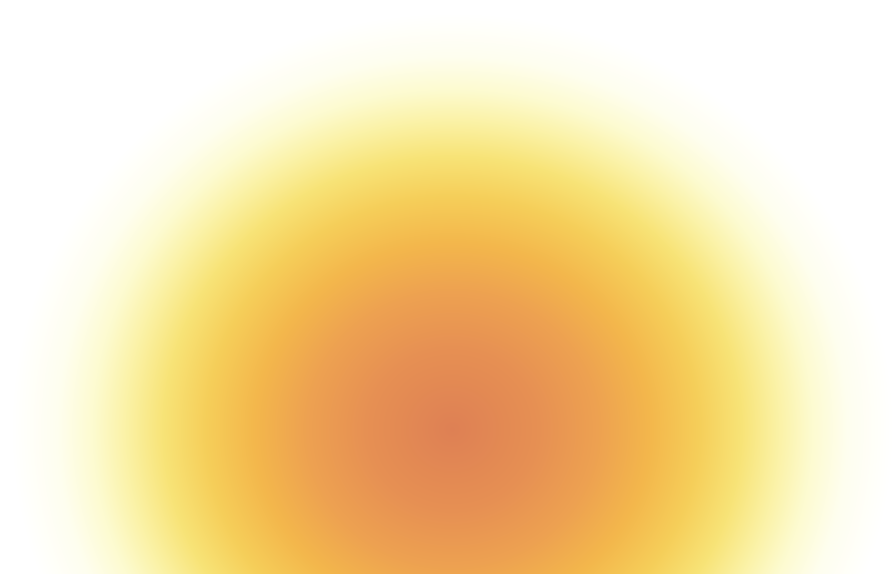
Reproduce this background procedurally as a WebGL 1 fragment shader.

```glsl
precision highp float;

uniform vec2 u_resolution;

// Placement, in canvas heights except for the relative centre
const vec2 GLOW_CENTER = vec2(0.505, 0.252);
const float GLOW_STRETCH = 1.06;

// Colours from the core outward
const vec3 CORE = vec3(0.870, 0.502, 0.329);
const vec3 TERRACOTTA = vec3(0.902, 0.563, 0.326);
const vec3 APRICOT = vec3(0.930, 0.632, 0.316);
const vec3 AMBER = vec3(0.953, 0.716, 0.296);
const vec3 GOLD = vec3(0.962, 0.808, 0.350);
const vec3 YELLOW = vec3(0.970, 0.890, 0.465);
const vec3 LEMON = vec3(0.982, 0.946, 0.645);
const vec3 CREAM = vec3(0.990, 0.982, 0.812);
const vec3 IVORY = vec3(0.997, 0.996, 0.937);
const vec3 WHITE = vec3(1.0);

// Blends the next colour in between two radii
vec3 addStop(vec3 color, vec3 next, float start, float end, float radius) {
  return mix(color, next, clamp((radius - start) / (end - start), 0.0, 1.0));
}

vec3 glowColor(float radius) {
  vec3 color = addStop(CORE, TERRACOTTA, 0.0, 0.140, radius);
  color = addStop(color, APRICOT, 0.140, 0.240, radius);
  color = addStop(color, AMBER, 0.240, 0.325, radius);
  color = addStop(color, GOLD, 0.325, 0.405, radius);
  color = addStop(color, YELLOW, 0.405, 0.475, radius);
  color = addStop(color, LEMON, 0.475, 0.535, radius);
  color = addStop(color, CREAM, 0.535, 0.590, radius);
  color = addStop(color, IVORY, 0.590, 0.650, radius);
  return addStop(color, WHITE, 0.650, 0.725, radius);
}

void main() {
  // Slightly widened radial distance
  vec2 offset = (gl_FragCoord.xy - GLOW_CENTER * u_resolution) / u_resolution.y;
  offset.x /= GLOW_STRETCH;

  gl_FragColor = vec4(glowColor(length(offset)), 1.0);
}
```
